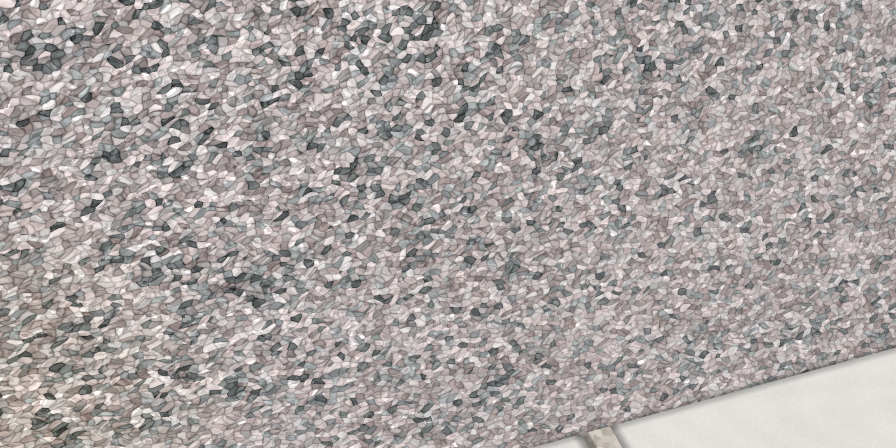
A WebGL 2 fragment shader for this texture:

```glsl
#version 300 es
precision highp float;
// Speckled pink-grey granite slab receding to the lower right, above a pale floor.
uniform vec2 u_resolution;
out vec4 fragColor;

vec3 hash3(vec2 p) {
  vec3 h = fract(p.xyx * vec3(0.1031, 0.1030, 0.0973));
  h += dot(h, h.yxz + 33.33);
  return fract((h.xxy + h.yzz) * h.zyx);
}

// Cellular noise: xyz = random values of the nearest grain, w = gap to the next one.
vec4 grains(vec2 p) {
  vec2 cell = floor(p), nearestId = cell;
  float nearest = 9.0, second = 9.0;
  for (int y = -1; y <= 1; y++) {
    for (int x = -1; x <= 1; x++) {
      vec2 id = cell + vec2(x, y);
      float d = length(id + 0.1 + 0.8 * hash3(id).xy - p);
      if (d < nearest) {
        second = nearest;
        nearest = d;
        nearestId = id;
      } else {
        second = min(second, d);
      }
    }
  }
  return vec4(hash3(nearestId + 71.0), second - nearest);
}

vec3 granite(vec2 p) {
  // Grains shrink with distance and lie along a gentle upward slant.
  float depth = 1.0 - p.y + 0.2 * p.x;
  vec2 q = vec2(p.x * (42.0 + 7.0 * p.x), depth * (58.0 + 12.0 * depth)) + 20.0;
  q += 0.25 * sin(q.yx * 1.7 + 2.0 * sin(q * 0.6));

  vec4 grain = grains(q);
  vec4 fleck = grains(q * 1.9 + 40.0);
  vec4 cluster = grains(q * 0.27 + 90.0);
  float far = smoothstep(0.6, 2.3, p.x + 0.9 * (1.0 - p.y));

  // Pale crystals, dark seams and clustered dark minerals.
  float dark = step(grain.y, 0.06 + 0.32 * cluster.x * cluster.x + 0.06 * (1.0 - far));
  float tone = 0.55 + 0.17 * smoothstep(0.0, 0.3, grain.w);
  tone += 0.34 * (grain.x - 0.5) + 0.2 * (fleck.x - 0.5);
  tone += 0.14 * step(0.93, fleck.y) - 0.21 * dark;
  tone = mix(tone, 0.63, 0.22 * far);

  // Pink feldspar against cool grey minerals.
  vec3 pink = vec3(0.025, -0.014, -0.02) * (0.3 + 1.1 * grain.z);
  vec3 cool = vec3(-0.012, 0.004, 0.007);
  vec3 warmCorner = vec3(0.01, 0.0, -0.025) * smoothstep(0.7, 0.0, length(p));
  return vec3(tone) + mix(pink, cool, dark) + warmCorner;
}

float box(vec2 p, vec2 halfSize) {
  vec2 d = abs(p) - halfSize;
  return max(d.x, d.y);
}

vec3 scene(vec2 p, float px) {
  float edge = (p.y - 0.275 * (p.x - 1.185)) * 0.964;
  vec3 color = granite(p);
  color *= 1.0 - 0.25 * smoothstep(0.012, 0.0, edge);

  // Floor with faint mottling and the slab's contact shadow.
  float mottle = sin(p.x * 31.0 + 3.0 * sin(p.y * 23.0)) * sin(p.y * 47.0 + p.x * 19.0);
  vec3 ground = vec3(0.89, 0.88, 0.86) + 0.012 * mottle;
  ground += 0.02 * (hash3(floor(p * 220.0)).x - 0.5);
  ground *= 1.0 - 0.22 * smoothstep(-0.018, 0.0, edge);

  // Small support block with a shaded left face.
  vec2 b = mat2(0.86, -0.5, 0.5, 0.86) * (p - vec2(1.345, 0.012));
  float block = box(b, vec2(0.032, 0.055));
  ground *= 1.0 - 0.35 * smoothstep(0.025, 0.0, block);
  vec3 stone = vec3(0.78, 0.75, 0.71) + 0.16 * (grains(p * 70.0).x - 0.5);
  stone *= mix(0.68, 1.0, smoothstep(-0.02, -0.012, b.x));
  ground = mix(stone, ground, smoothstep(-px, px, block));

  return mix(ground, color, smoothstep(-px, px, edge));
}

void main() {
  // Four samples per pixel keep the fine grain smooth.
  float px = 0.5 / u_resolution.y;
  vec3 sum = vec3(0.0);
  for (int i = 0; i < 4; i++) {
    vec2 offset = vec2(i % 2, i / 2) * 0.5 - 0.25;
    sum += scene((gl_FragCoord.xy + offset) / u_resolution.y, px);
  }
  fragColor = vec4(clamp(sum / 4.0, 0.0, 1.0), 1.0);
}
```
